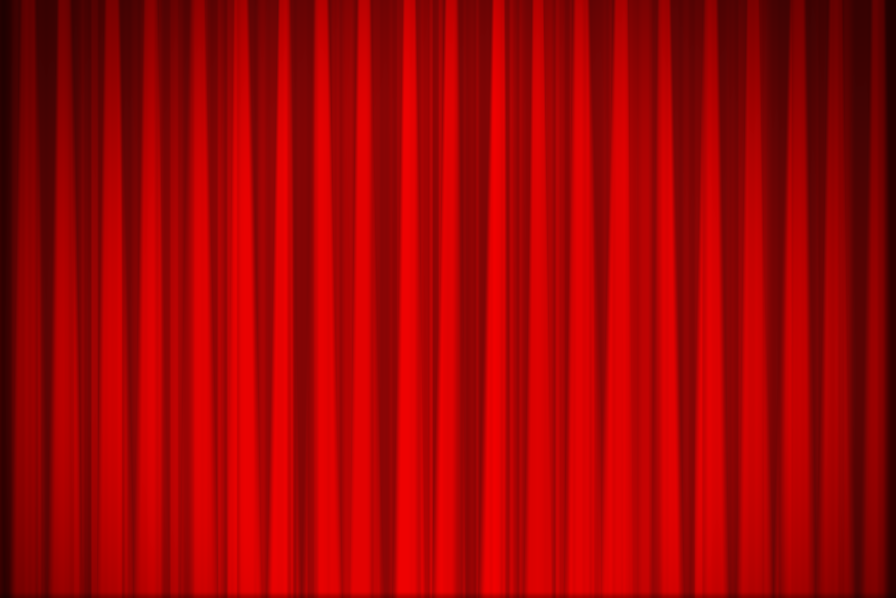
Write a WebGL 1 fragment shader that draws this texture.

```glsl
precision highp float;

uniform vec2 u_resolution;

float hash(float n) {
  n = fract(n * 0.1031 + 0.37);
  n *= n + 33.33;
  n *= n + n;
  return fract(n);
}

// Smooth one-dimensional noise
float noise(float x) {
  float cell = floor(x);
  float t = fract(x);
  return mix(hash(cell), hash(cell + 1.0), t * t * (3.0 - 2.0 * t));
}

// Lit ridges, narrow at the top and widening toward the hem
float foldLight(vec2 p, float streak) {
  float x = p.x * 21.0;
  float light = 0.0;
  for (int i = -1; i <= 1; i++) {
    float id = floor(x) + float(i);
    float lean = (hash(id + 71.0) - 0.5) * 0.16 * (p.y - 0.5);
    float center = id + 0.6 + (hash(id + 5.0) - 0.5) * 0.18 + lean;
    float halfWidth = mix(0.54, 0.2, pow(p.y, 0.85)) * mix(0.85, 1.15, hash(id + 23.0));
    float d = x - center;

    // One flank is crisp, the other breaks into fine pleats
    float side = hash(id + 41.0) < 0.5 ? -1.0 : 1.0;
    float flank = smoothstep(0.02, 0.25, d * side);
    float ridge = 1.0 - smoothstep(halfWidth * 0.5, halfWidth, abs(d));
    ridge *= mix(1.0, 0.35 + 0.6 * streak, flank);
    light = max(light, ridge * mix(0.8, 1.0, hash(id + 59.0)));
  }
  return light;
}

void main() {
  vec2 p = gl_FragCoord.xy / u_resolution;

  // Vertical pleats at three widths
  float broad = noise(p.x * 72.0 + 9.0);
  float medium = noise(p.x * 150.0 + 31.0);
  float fine = noise(p.x * 270.0 + 77.0);
  float streak = smoothstep(0.25, 0.7, 0.6 * medium + 0.4 * fine);

  // Half-lit pleats fill the valleys, strongest near the hem
  float pleats = smoothstep(0.25, 0.75, broad) * (0.3 + 0.7 * streak);
  float light = max(foldLight(p, streak), pleats * mix(0.65, 0.36, p.y));
  vec3 color = mix(vec3(0.51, 0.02, 0.02), vec3(0.96, 0.005, 0.005), light);
  color *= 0.95 + 0.07 * fine;

  // Stage light falls off toward the sides and upper corners
  float falloff = length((p - vec2(0.5, 0.38)) * vec2(1.05, 0.68));
  color *= 1.0 - 0.6 * smoothstep(0.28, 0.69, falloff);

  // Shaded side edges and hem
  float edge = min(p.x, 1.0 - p.x);
  color *= mix(0.55, 1.0, smoothstep(0.004, 0.022, edge));
  color *= mix(0.75, 1.0, smoothstep(0.0, 0.012, p.y));

  gl_FragColor = vec4(color, 1.0);
}
```
